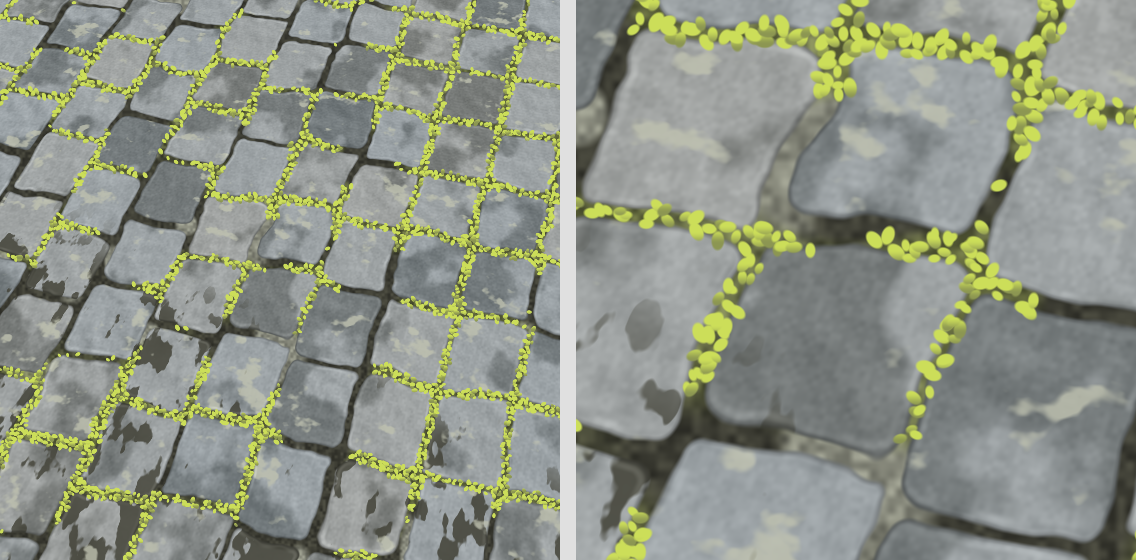
Left: the whole. Right: its middle third, enlarged.
Reproduce this texture procedurally as a three.js fragment shader.

```glsl
// Wet stone setts in receding, staggered columns, with clover growing in the joints.
// A projective grid gives each rounded, wobbly stone; noise adds relief, water and
// grit, and a leaf grid packs small turned ovals into bands along some joints.
varying vec2 vUv;

const vec3 PALE_SLATE = vec3(0.62, 0.64, 0.645);
const vec3 DEEP_SLATE = vec3(0.46, 0.48, 0.48);
const vec3 DARK_EARTH = vec3(0.26, 0.26, 0.22);
const vec3 LIME_LEAF = vec3(0.80, 0.87, 0.35);
const vec3 OLIVE_LEAF = vec3(0.55, 0.59, 0.32);
const vec3 SANDY_GLINT = vec3(0.75, 0.76, 0.69);

float hash(vec2 p) {
  return fract(sin(dot(p, vec2(127.1, 311.7))) * 43758.5453);
}

float noise(vec2 p) {
  vec2 i = floor(p), f = fract(p);
  f = f * f * (3.0 - 2.0 * f);
  return mix(mix(hash(i), hash(i + vec2(1.0, 0.0)), f.x),
             mix(hash(i + vec2(0.0, 1.0)), hash(i + vec2(1.0)), f.x), f.y);
}

float fbm(vec2 p) {
  float sum = 0.0, amp = 0.5;
  for (int i = 0; i < 4; i++) {
    sum += amp * noise(p);
    p = mat2(1.6, 1.2, -1.2, 1.6) * p + 7.3;
    amp *= 0.5;
  }
  return sum / 0.9375;
}

// Canvas to paving plane: x counts columns, y counts stones along a column
vec2 pavingGrid(vec2 uv) {
  float scale = 0.161 - 0.059 * uv.y;
  float column = (uv.x - 0.468 - 0.325 * uv.y) / scale + 0.5;
  float along = 0.78 * (uv.y + 0.28 * uv.x) / scale + 0.115;
  return vec2(column, along);
}

// Signed distance to the stone of this cell; its cell id is written to id
float stoneDistance(vec2 uv, out vec2 id) {
  vec2 g = pavingGrid(uv);
  vec2 wobble = vec2(noise(g * 2.3), noise(g * 2.3 + 31.0)) - 0.5;
  vec2 rough = vec2(noise(g * 9.0), noise(g * 9.0 + 17.0)) - 0.5;
  g += 0.11 * wobble + 0.03 * rough;
  float column = floor(g.x);
  g.y -= min(0.13 * max(-column, 0.0), 0.42) * mod(column, 2.0);
  id = floor(g);
  vec2 local = fract(g) - 0.5;
  vec2 jitter = vec2(hash(id), hash(id + 5.7)) - 0.5;
  vec2 halfSize = vec2(0.475) - 0.028 * vec2(hash(id + 2.1), hash(id + 8.3));
  float corner = mix(0.06, 0.13, hash(id + 3.9));
  vec2 q = abs(local - 0.03 * jitter) - halfSize + corner;
  return length(max(q, 0.0)) + min(max(q.x, q.y), 0.0) - corner;
}

// How freely clover grows: patchy, sparser towards the upper left
float growthAt(vec2 uv) {
  float trend = 0.2 * smoothstep(0.15, 1.0, uv.x + 1.0 - uv.y);
  return smoothstep(0.54, 0.68, noise(pavingGrid(uv) * 1.35 + 3.0) + trend);
}

vec3 stoneColour(vec2 uv, vec2 id, float d) {
  vec2 p = pavingGrid(uv) + 13.0 * id;
  float tone = hash(id + 1.3);
  float cloud = fbm(p * 1.7);
  vec3 col = mix(DEEP_SLATE, PALE_SLATE, smoothstep(0.34, 0.52, cloud + 0.42 * (tone - 0.4)));
  col += 0.02 * (hash(id + 6.1) - 0.5) * vec3(1.0, 0.1, -1.0);

  // Slanting light on the hammered relief, and fine pits
  float relief = fbm(p * 3.4) - fbm(p * 3.4 + vec2(0.14, 0.2));
  col += 0.2 * relief + 0.05 * (noise(p * 36.0) - 0.5);

  // Ragged wet patches on some stones of the lower left
  float near = 1.0 - smoothstep(0.1, 0.85, uv.y + 0.5 * uv.x);
  float blotch = fbm(p * vec2(4.2, 2.8) + 4.0) + 0.16 * near + 0.26 * (tone - 0.5);
  float wet = smoothstep(0.70, 0.75, blotch) * smoothstep(0.05, 0.3, near);
  col = mix(col, DARK_EARTH + 0.05 * cloud, 0.9 * wet);

  // Soft sky glints, then a worn rim falling into the joint
  float glint = smoothstep(0.66, 0.78, fbm(p * vec2(3.5, 5.0) + 21.0));
  col = mix(col, SANDY_GLINT, 0.8 * glint);
  float rim = smoothstep(-0.07, -0.04, d) * (1.0 - smoothstep(-0.04, -0.012, d));
  col += 0.14 * rim * (noise(p * 6.0) - 0.35);
  return col * mix(1.0, 0.75, smoothstep(-0.03, 0.0, d));
}

vec3 jointColour(vec2 uv) {
  float grit = noise(uv * 190.0);
  vec3 col = DARK_EARTH * mix(0.65, 1.2, grit);
  float sand = smoothstep(0.74, 0.84, noise(uv * 15.0 + 40.0));
  col = mix(col, SANDY_GLINT * mix(0.65, 1.0, grit), 0.8 * sand);
  return mix(col, OLIVE_LEAF * mix(0.5, 1.0, grit), 0.75 * growthAt(uv));
}

// Overlapping leaves rooted in joints; rgb is colour, a is cover
vec4 clover(vec2 uv) {
  const float LEAVES = 135.0;
  vec2 cell = floor(uv * LEAVES), id;
  vec4 result = vec4(0.0);
  for (int y = -1; y <= 1; y++) {
    for (int x = -1; x <= 1; x++) {
      vec2 leaf = cell + vec2(float(x), float(y));
      vec2 centre = (leaf + vec2(hash(leaf), hash(leaf + 9.2))) / LEAVES;
      float growth = growthAt(centre);
      float root = stoneDistance(centre, id);
      float grows = step(hash(leaf + 7.7), growth) * step(0.015 - 0.04 * growth, root);

      // Turn and squash each leaf, lit from its upper side
      float turn = 6.283 * hash(leaf + 1.9);
      vec2 offset = (uv - centre) * LEAVES;
      vec2 axis = vec2(cos(turn), sin(turn));
      vec2 oval = vec2(dot(offset, axis), 1.5 * dot(offset, vec2(-axis.y, axis.x)));
      float radius = mix(0.6, 0.95, hash(leaf + 2.6));
      float cover = grows * (1.0 - smoothstep(radius - 0.28, radius, length(oval)));
      float light = hash(leaf + 4.4) + 0.4 * offset.y;
      vec3 tint = mix(OLIVE_LEAF, LIME_LEAF, smoothstep(-0.05, 0.4, light));
      result = mix(result, vec4(tint, 1.0), cover);
    }
  }
  return vec4(result.rgb / max(result.a, 0.001), result.a);
}

void main() {
  vec2 id;
  float d = stoneDistance(vUv, id);
  vec3 col = mix(stoneColour(vUv, id, d), jointColour(vUv), smoothstep(-0.012, 0.012, d));
  vec4 leaves = clover(vUv);
  gl_FragColor = vec4(mix(col, leaves.rgb, leaves.a), 1.0);
}
```
